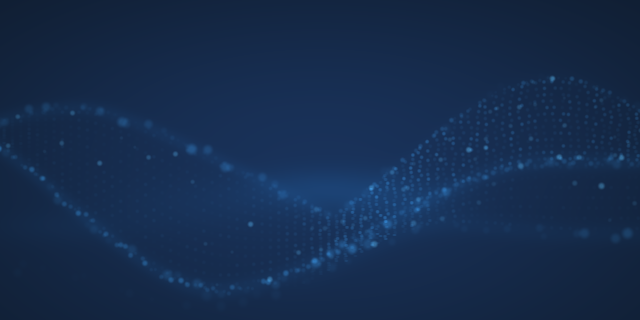
Give the GLSL for this background, as a WebGL 1 fragment shader.

```glsl
precision highp float;
// Dark blue backdrop with a twisting ribbon of glowing dots and soft haze.
uniform vec2 u_resolution;

const vec3 CENTER_BLUE = vec3(0.097, 0.195, 0.350);
const vec3 CORNER_NAVY = vec3(0.058, 0.108, 0.178);
const vec3 HAZE_BLUE   = vec3(0.020, 0.110, 0.180);
const vec3 DOT_BLUE    = vec3(0.075, 0.220, 0.310);
const vec3 SPARK_CYAN  = vec3(0.160, 0.330, 0.390);

// Selectors for the three edges returned by ribbonEdges()
const vec3 CREST  = vec3(1.0, 0.0, 0.0);
const vec3 VALLEY = vec3(0.0, 1.0, 0.0);
const vec3 FRINGE = vec3(0.0, 0.0, 1.0);

const float MESH_PITCH  = 0.026;
const float MESH_ROWS   = 13.0;
const float MESH_DOT    = 0.0085;
const float MESH_JITTER = 0.007;

vec3 hash3(vec2 p) {
  vec3 q = vec3(dot(p, vec2(127.1, 311.7)),
                dot(p, vec2(269.5, 183.3)),
                dot(p, vec2(419.2, 371.9)));
  return fract(sin(q) * 43758.5);
}

// Heights of the crest, valley and fringe edges at x
vec3 ribbonEdges(float x) {
  float l = x - 0.28;
  float r = x - 1.73;
  float leftHump = 0.704 - 0.12 * l - 0.37 * sqrt(l * l + 0.0144);
  float rightHump = 0.755 - 1.5 * r * r / (1.0 + 1.35 * r * r);
  float valley = 0.094 + 0.54 * (1.0 - smoothstep(-0.26, 0.69, x))
               + 0.40 * smoothstep(0.67, 1.72, x);
  float fringe = 0.06 + 0.10 * (1.0 - smoothstep(0.1, 0.6, x))
               + 0.24 * smoothstep(0.75, 1.4, x) - 0.03 * smoothstep(1.4, 1.8, x);
  return vec3(max(leftHump, rightHump), valley, fringe);
}

float softDot(vec2 d, float radius) {
  return 1.0 - smoothstep(0.2 * radius, radius, length(d));
}

float bump(float d, float width) {
  return exp(-d * d / (width * width));
}

float glow(vec2 d, vec2 size) {
  d /= size;
  return exp(-dot(d, d));
}

// Random dots placed between two edges, with extra vertical spread
float scatter(vec2 p, vec3 low, vec3 high, float pitch, float radius, float spread, float seed) {
  float sum = 0.0;
  float cell = floor(p.x / pitch);
  for (int i = -2; i <= 2; i++) {
    float id = cell + float(i);
    vec3 h = hash3(vec2(id, seed));
    float x = (id + h.x) * pitch;
    float y = dot(ribbonEdges(x), mix(low, high, h.y)) + (h.y - 0.5) * spread;
    sum += (0.15 + 0.85 * h.z * h.z) * softDot(p - vec2(x, y), radius * (0.6 + 0.5 * h.z));
  }
  return sum;
}

// Loose columns of dots filling the band between two edges
float mesh(vec2 p, vec3 low, vec3 high, float rows, float jitter) {
  float column = floor(p.x / MESH_PITCH);
  float x = (column + 0.5) * MESH_PITCH;
  vec3 edges = ribbonEdges(x);
  float bottom = dot(edges, low);
  float height = dot(edges, high) - bottom;
  float row = floor((p.y - bottom) / height * rows);
  float inside = step(0.0, row) * step(row, rows - 1.0);
  vec3 h = hash3(vec2(column, row + 9.0));
  vec2 center = vec2(x, bottom + (row + 0.5) / rows * height);
  center.x += (h.x - 0.5) * 2.0 * jitter;
  return inside * (0.15 + 0.85 * h.z * h.z) * softDot(p - center, MESH_DOT);
}

void main() {
  vec2 p = gl_FragCoord.xy / u_resolution.y;
  p.x *= 2.0 * u_resolution.y / u_resolution.x;
  vec3 edges = ribbonEdges(p.x);
  float right = smoothstep(0.8, 1.2, p.x);
  float focus = bump(p.x - 1.2, 0.26);

  // Vignette, strongest toward the top
  vec2 offset = p - vec2(1.0, 0.5);
  offset *= vec2(0.52, offset.y > 0.0 ? 1.08 : 0.85);
  vec3 color = mix(CENTER_BLUE, CORNER_NAVY, smoothstep(0.0, 0.98, length(offset)));

  // Haze around the crossing and along the edges
  float haze = 0.45 * glow(p - vec2(0.97, 0.41), vec2(0.20, 0.06))
             + 0.45 * glow(p - vec2(1.22, 0.38), vec2(0.20, 0.08))
             + 0.15 * glow(p - vec2(0.65, 0.36), vec2(0.35, 0.08))
             + 0.12 * glow(p - vec2(0.20, 0.29), vec2(0.25, 0.05));
  haze += 0.20 * bump(p.y - edges.x, 0.025) * (1.0 - 0.8 * right);
  haze += 0.24 * bump(p.y - edges.y, 0.030);
  haze += 0.14 * bump(p.y - edges.z, 0.035) * right;
  color += HAZE_BLUE * haze;

  // Dot mesh on the ribbon and its lower fold
  float jitter = MESH_JITTER * right;
  float dots = mesh(p, VALLEY, CREST, MESH_ROWS, jitter) * (0.12 + 0.36 * right + 0.25 * focus);
  dots += mesh(p, FRINGE, VALLEY, 7.0, jitter) * right * (0.08 + 0.35 * focus);

  // Beads strung along the edges, blurred on the far side
  dots += scatter(p, CREST, CREST, 0.055, 0.022, 0.035, 1.0) * (0.65 - 0.50 * right);
  dots += scatter(p, CREST, CREST, 0.020, 0.010, 0.008, 2.0) * (0.15 + 0.35 * right);
  dots += scatter(p, VALLEY, VALLEY, 0.015, 0.012, 0.028, 3.0) * (0.75 - 0.25 * right);
  dots += scatter(p, VALLEY, VALLEY, 0.055, 0.021, 0.040, 4.0) * (0.3 + 0.5 * focus);
  dots += scatter(p, FRINGE, FRINGE, 0.065, 0.023, 0.035, 5.0) * (0.12 + 0.35 * right);
  color += DOT_BLUE * dots;

  // Bright sparks inside the ribbon
  float sparks = scatter(p, VALLEY, CREST, 0.055, 0.012, 0.0, 6.0)
               + scatter(p, VALLEY, CREST, 0.045, 0.012, 0.0, 7.0) * right
               + scatter(p, FRINGE, VALLEY, 0.090, 0.014, 0.0, 8.0) * right;
  color += SPARK_CYAN * sparks * 0.85;

  gl_FragColor = vec4(color, 1.0);
}
```
